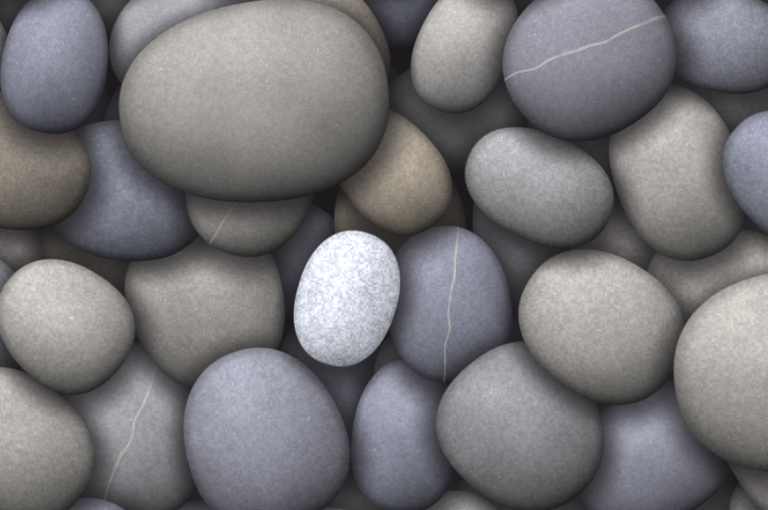
Write a Shadertoy shader that draws this texture.

```glsl
// A pile of smooth grey beach pebbles with soft shadows, fine grain and pale veins.

const float CELL = 0.26;            // spacing of pebbles, in canvas heights
const float BOULDER_CELL = 0.54;    // spacing of the largest stones
const float JITTER = 0.24;          // scatter, as a share of the cell
const float SHADOW_REACH = 0.055;
const float SHADOW_DEPTH = 0.72;
const float GRAIN = 0.13;
const vec2  WHITE_ID = vec2(2.0, 1.0);
const vec3  LIGHT_DIR = vec3(-0.25, 0.62, 0.74);
const vec3  GAP   = vec3(0.12, 0.11, 0.12);
const vec3  COOL  = vec3(0.61, 0.62, 0.69);
const vec3  WARM  = vec3(0.77, 0.755, 0.735);
const vec3  TAN   = vec3(0.73, 0.68, 0.60);
const vec3  WHITE = vec3(0.95, 0.97, 1.02);

float hash(vec2 p) {
    vec3 q = fract(vec3(p.xyx) * 0.1031);
    q += dot(q, q.yzx + 33.33);
    return fract((q.x + q.y) * q.z);
}

vec4 hash4(vec2 p) {
    return vec4(hash(p + 11.3), hash(p + 47.7), hash(p + 83.1), hash(p + 129.9));
}

float noise(vec2 p) {
    vec2 i = floor(p), f = fract(p);
    f = f * f * (3.0 - 2.0 * f);
    return mix(mix(hash(i), hash(i + vec2(1, 0)), f.x),
               mix(hash(i + vec2(0, 1)), hash(i + vec2(1, 1)), f.x), f.y);
}

// Rounded egg: x is 0 at the centre and 1 on the outline, yz is the local outward slope
vec3 pebble(vec2 p, vec2 radii, float egg) {
    vec2 q = p / radii;
    q.y *= 1.0 + egg * q.x;
    vec2 a = pow(abs(q) + 1e-4, vec2(2.25));
    float r = pow(a.x + a.y, 1.0 / 2.25);
    return vec3(r, normalize(q / radii + 1e-5));
}

// Approximate distance to the outline
float outline(float r, vec2 radii) {
    return (r - 1.0) * mix(radii.x, radii.y, 0.6);
}

vec3 stoneColor(vec2 uv, vec2 p, vec2 radii, vec3 shape, vec2 slope,
                vec4 rnd, bool white, float vein) {
    // Dome lighting with a soft terminator
    float r = min(shape.x, 1.0);
    vec3 n = normalize(vec3(slope * r, sqrt(1.0 - r * r) + 0.12));
    float shade = 0.47 + 0.55 * dot(n, normalize(LIGHT_DIR));
    shade *= 1.0 - 0.16 * smoothstep(0.86, 1.0, r);

    // Body colour
    vec3 body = mix(COOL, WARM, smoothstep(0.1, 0.9, rnd.x));
    body = mix(body, TAN, 0.75 * step(0.82, rnd.y));
    body *= 0.92 + 0.16 * rnd.z;
    if (white) { body = WHITE; shade = mix(shade, 1.0, 0.4); }

    // Mottling and grain
    float blotch = noise(uv * 14.0 + rnd.xy * 40.0) - 0.5;
    float speck = 0.6 * noise(uv * 250.0) + 0.4 * noise(uv * 120.0 + 7.0) - 0.5;
    float grain = GRAIN * (white ? 2.6 : 1.0 + 0.6 * rnd.w);
    vec3 col = body * shade * (1.0 + 0.1 * blotch + grain * speck);
    float glint = smoothstep(0.88, 0.97, noise(uv * 170.0 + 31.0));
    col += 0.07 * glint * shade;

    // Thin mineral vein
    float wobble = 0.012 * (noise(p * 28.0 + rnd.zw * 9.0) - 0.5);
    float line = abs(p.y + 0.25 * p.x + wobble + (rnd.w - 0.5) * radii.y * 0.5);
    float seam = 1.0 - smoothstep(0.0012, 0.0038, line);
    seam *= 0.5 + 0.5 * noise(p * 90.0);
    return mix(col, vec3(0.84, 0.82, 0.79) * (0.3 + 0.7 * shade), seam * vein);
}

void mainImage(out vec4 fragColor, in vec2 fragCoord) {
    vec2 uv = fragCoord / iResolution.y;
    float soft = 1.2 / iResolution.y;
    vec3 col = GAP * (0.8 + 0.4 * noise(uv * 60.0));

    // Layers: 0 fills the gaps, 1 and 2 interleave the pile, 3 adds boulders
    for (int layer = 0; layer < 4; layer++) {
        bool back = layer == 0, boulder = layer == 3;
        float cell = boulder ? BOULDER_CELL : CELL;
        vec2 origin = boulder ? vec2(0.23, 0.0) : back ? vec2(0.13) : vec2(0.0);
        vec2 home = floor((uv - origin) / cell);

        for (int k = 0; k < 25; k++) {
            vec2 id = home + vec2(k % 5 - 2, k / 5 - 2);
            if (boulder && mod(id.x + 2.0 * id.y, 5.0) != 2.0) continue;
            if (!back && !boulder && mod(id.x + id.y, 2.0) != float(layer - 1)) continue;

            // Place, size and turn of this stone
            vec4 rnd = hash4(id + (back ? 61.0 : boulder ? 23.0 : 5.0));
            vec4 form = hash4(id * 1.7 + float(back) * 37.0 + 90.0);
            float stagger = boulder ? 0.0 : 0.5 * mod(id.y + 1.0, 2.0);
            vec2 centre = origin + cell * (id + 0.5 + vec2(stagger, 0.0)
                        + JITTER * (boulder ? 0.2 : 1.0) * (form.xy - 0.5));
            float major = boulder ? 0.265 : mix(0.132, 0.182, form.z);
            vec2 radii = major * vec2(1.0, boulder ? 0.74 : mix(0.68, 0.92, form.w));
            float angle = boulder ? 0.12 : 3.14 * rnd.w;
            mat2 turn = mat2(cos(angle), -sin(angle), sin(angle), cos(angle));
            float egg = 0.26 * (rnd.z - 0.5);

            // Contact shadow on whatever lies below
            vec2 fallen = turn * (uv - centre + vec2(-0.004, 0.012));
            float gap = outline(pebble(fallen, radii, egg).x, radii);
            float dim = 1.0 - smoothstep(-0.015, SHADOW_REACH, gap);
            col = mix(col, GAP * 0.9, SHADOW_DEPTH * dim);

            // The stone itself
            vec2 p = turn * (uv - centre);
            vec3 shape = pebble(p, radii, egg);
            float cover = 1.0 - smoothstep(-soft, soft, outline(shape.x, radii));
            if (cover <= 0.0) continue;
            bool white = !back && !boulder && id == WHITE_ID;
            bool veined = !back && !boulder && mod(id.x + 2.0 * id.y, 5.0) == 0.0;
            vec3 stone = stoneColor(uv, p, radii, shape, shape.yz * turn, rnd,
                                    white, veined ? 0.8 : 0.0);
            col = mix(col, stone * (back ? 0.8 : 1.0), cover);
        }
    }
    fragColor = vec4(clamp(col, 0.0, 1.0), 1.0);
}
```
